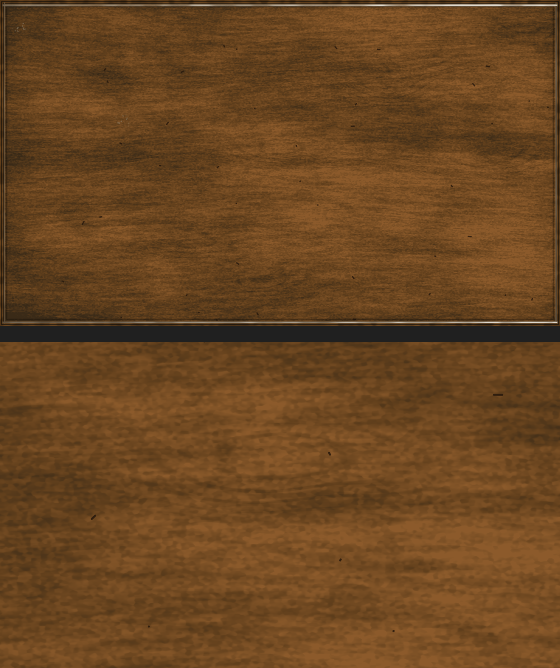
Top, the full canvas; bottom, a detail of the centre.
Write a Shadertoy shader that draws this texture.

```glsl
#define DARK_WOOD   vec3(0.255, 0.18, 0.095)
#define MID_WOOD    vec3(0.385, 0.25, 0.11)
#define LIGHT_WOOD  vec3(0.51, 0.33, 0.155)
#define PIT_COLOR   vec3(0.13, 0.08, 0.04)
#define DULL_GLINT  vec3(0.55, 0.49, 0.40)
#define PALE_GLINT  vec3(0.87, 0.85, 0.81)
#define RIM_WIDTH   0.014
#define FIGURES     7
#define RING_RATE   30.0
#define PIT_GRID    17.0
#define BROAD       1.5
#define FINE        1.4

float hash(vec2 p) {
    vec3 q = fract(p.xyx * vec3(0.1031, 0.1030, 0.0973));
    q += dot(q, q.yzx + 33.33);
    return fract((q.x + q.y) * q.z);
}

vec2 hash2(vec2 p) { return vec2(hash(p), hash(p + 57.0)); }

// Smooth cellular noise, centred on zero
float cellNoise(vec2 p) {
    vec2 cell = floor(p);
    float sum = 0.0, total = 0.0;
    for (int j = -1; j <= 1; j++)
    for (int i = -1; i <= 1; i++) {
        vec2 id = cell + vec2(i, j);
        vec2 d = id + hash2(id + 11.0) - p;
        float w = exp(-5.0 * dot(d, d));
        sum += w * hash(id + 131.0);
        total += w;
    }
    return sum / total - 0.5;
}

// Sparse tilted strokes, one at most in each grid cell
float pits(vec2 p, float grid, float chance, float size, float px) {
    vec2 id = floor(p * grid);
    vec2 d = p - (id + 0.25 + 0.5 * hash2(id + 3.0)) / grid;
    float a = (hash(id + 19.0) - 0.5) * 2.4;
    d = mat2(cos(a), -sin(a), sin(a), cos(a)) * d;
    float reach = size * 2.0 * hash(id + 29.0);
    d.x -= clamp(d.x, -reach, reach);
    float stroke = 1.0 - smoothstep(0.2 * size, 0.2 * size + px, length(d));
    return stroke * step(hash(id + 41.0), chance);
}

// Contours of a sloping height field with bumps form cathedral rings
float figureLines(vec2 p, float aspect) {
    float height = p.y * RING_RATE + 2.5 * cellNoise(p * vec2(3.0, 8.0))
                 + 1.3 * cellNoise(p * vec2(9.0, 26.0));
    float presence = 0.1;
    for (int i = 0; i < FIGURES; i++) {
        vec2 seed = vec2(float(i) * 7.0 + 2.0, 5.0);
        vec2 center = vec2(aspect * (0.25 + 0.7 * hash(seed)), 0.08 + 0.84 * hash(seed + 9.0));
        vec2 v = (p - center) * vec2(5.0 + 5.0 * hash(seed + 4.0), 19.0);
        v.y += 0.5 * v.x * (hash(seed + 6.0) - 0.5);
        float bump = exp(-dot(v, v));
        height += 2.6 * bump;
        presence += 0.9 * bump;
    }
    return smoothstep(0.4, 1.0, sin(6.2832 * height)) * min(presence, 0.75);
}

float woodTone(vec2 p, float aspect, vec4 sides) {
    vec2 q = p + 0.02 * vec2(0.0, sin(p.x * 3.1 + 2.0 * sin(p.y * 4.0)));
    float broad = 0.34 * cellNoise(q * vec2(2.6, 5.0) + 7.0);
    broad += 0.26 * cellNoise(q * vec2(2.2, 22.0));
    broad += 0.18 * cellNoise(q * vec2(11.0, 16.0));
    broad += 0.16 * (p.x / aspect - 0.5);
    float fine = 0.22 * cellNoise(q * vec2(9.0, 110.0));
    fine += 0.26 * cellNoise(q * vec2(36.0, 250.0));
    fine += 0.30 * cellNoise(p * vec2(210.0, 330.0));
    float tone = 0.70 + BROAD * broad + FINE * fine;
    tone -= 0.26 * figureLines(p, aspect);
    // Shaded band across the middle and worn dark borders
    tone -= 0.14 * exp(-pow((p.y - 0.54) / 0.07, 2.0));
    vec4 shade = exp(-sides / vec4(0.10, 0.04, 0.06, 0.06));
    return tone - 0.42 * (shade.x + shade.y + shade.z + shade.w);
}

void mainImage(out vec4 fragColor, in vec2 fragCoord) {
    float px = 1.0 / iResolution.y;
    float aspect = iResolution.x * px;
    vec2 p = fragCoord * px;
    vec4 sides = vec4(p.x, aspect - p.x, p.y, 1.0 - p.y);
    float edge = min(min(sides.x, sides.y), min(sides.z, sides.w));

    // Board
    float tone = clamp(woodTone(p, aspect, sides), -0.1, 1.15);
    vec3 color = mix(DARK_WOOD, MID_WOOD, min(tone * 2.0, 1.0));
    color = mix(color, LIGHT_WOOD, max(tone * 2.0 - 1.0, 0.0));

    // Dark pits and two clusters of pale specks
    color = mix(color, PIT_COLOR, 0.8 * pits(p, PIT_GRID, 0.06, 0.0026, px));
    for (int i = 0; i < 2; i++) {
        vec2 center = mix(vec2(0.06, 0.92), vec2(0.375, 0.625), float(i));
        float near = 1.0 - smoothstep(0.012, 0.03, length(p - center));
        color = mix(color, DULL_GLINT, 0.6 * near * pits(p, 120.0, 0.35, 0.0016, px));
    }

    // Moulded rim with a dark groove on its inner side
    float rim = 1.0 - smoothstep(RIM_WIDTH - px, RIM_WIDTH + px, edge);
    float profile = 0.5 + 0.5 * sin(edge * 900.0 + 0.6);
    vec3 moulding = mix(DARK_WOOD * 0.65, MID_WOOD * 0.95, profile);
    color = mix(color, moulding * (1.0 + 0.5 * cellNoise(p * 60.0)), rim);
    float groove = 1.0 - smoothstep(0.001, 0.004, abs(edge - RIM_WIDTH - 0.006));
    color *= 1.0 - 0.3 * groove;

    // Glints along the rim, brighter towards the right
    vec4 middle = vec4(0.014, 0.012, 0.011, 0.016);
    vec4 halfWidth = vec4(0.0012, 0.0018, 0.0028, 0.0032);
    vec4 strength = vec4(0.55, 0.65, 0.95, 1.0);
    vec4 band = 1.0 - smoothstep(halfWidth - px, halfWidth + px, abs(sides - middle));
    strength *= band * vec4(1.0, 1.0, vec2(mix(0.55, 1.15, p.x / aspect)));
    float glint = max(max(strength.x, strength.y), max(strength.z, strength.w));
    glint *= smoothstep(0.006, 0.009, edge) * (0.95 + 0.5 * cellNoise(p * 22.0));
    glint = clamp(glint, 0.0, 1.0);
    color = mix(color, mix(DULL_GLINT, PALE_GLINT, glint * glint), glint);

    fragColor = vec4(color, 1.0);
}
```
